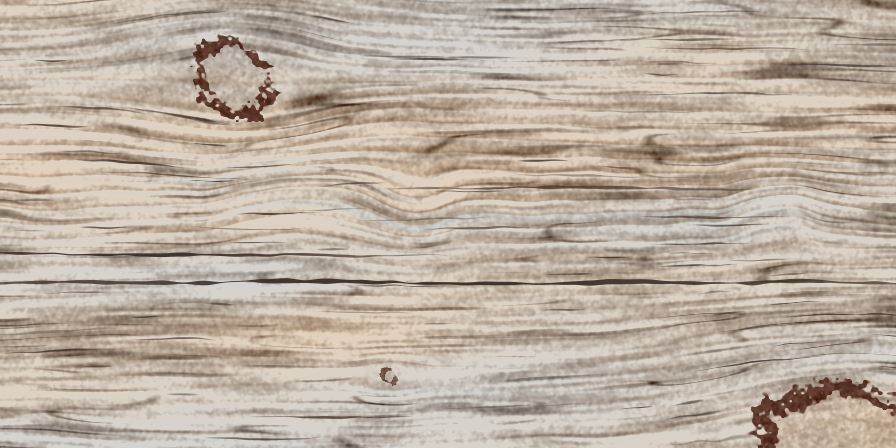
Reproduce this texture procedurally as a Shadertoy shader.

```glsl
#define RING_FREQ 31.0
#define FIBRE_AMOUNT 0.25
#define STREAK_AMOUNT 0.17
#define PATCH_AMOUNT 0.24
#define SPECKLE_AMOUNT 0.21
#define BASE_TONE 0.775
#define CRACK_COUNT 90
#define UMBER vec3(0.25, 0.15, 0.11)
#define BROWN vec3(0.40, 0.35, 0.31)
#define TAUPE vec3(0.67, 0.62, 0.57)
#define CHALK vec3(0.85, 0.825, 0.79)
#define RUST vec3(0.30, 0.14, 0.09)

float hash(vec2 p) {
    vec3 q = fract(p.xyx * 0.1031);
    q += dot(q, q.yzx + 33.33);
    return fract((q.x + q.y) * q.z);
}

float noise(vec2 p) {
    vec2 i = floor(p), f = fract(p);
    f = f * f * (3.0 - 2.0 * f);
    return mix(mix(hash(i), hash(i + vec2(1, 0)), f.x),
               mix(hash(i + vec2(0, 1)), hash(i + vec2(1, 1)), f.x), f.y);
}

float bump(float x, float centre, float width) {
    float d = (x - centre) / width;
    return exp(-d * d);
}

// Grain opens up around a knot
float spread(vec2 p, vec2 centre, vec2 size) {
    vec2 d = (p - centre) / size;
    return (p.y - centre.y) * 0.75 * exp(-dot(d, d));
}

// Wavy figure across the middle of the board
float figure(vec2 p) {
    float wave = 0.040 * bump(p.x, 0.66, 0.15) - 0.042 * bump(p.x, 0.93, 0.09)
               - 0.016 * bump(p.x, 1.20, 0.09) + 0.035 * bump(p.x, 1.75, 0.14);
    wave += 0.014 * (noise(vec2(p.x * 13.0, p.y * 6.0)) - 0.5);
    return wave * bump(p.y, 0.54, 0.10);
}

// Tapered split running along the grain
float crack(vec2 q, vec2 start, float len, float width, float px) {
    float t = clamp((q.x - start.x) / len, 0.0, 1.0);
    float taper = sqrt(4.0 * t * (1.0 - t));
    float centre = start.y + 0.008 * (noise(vec2(q.x * 5.0, start.y * 91.0)) - 0.5)
                 + 0.004 * (noise(vec2(q.x * 25.0, start.y * 37.0)) - 0.5);
    float halfWidth = width * taper * (0.2 + 1.2 * noise(vec2(q.x * 22.0, start.y * 57.0)));
    return taper * clamp((halfWidth - abs(q.y - centre)) / px + 0.5, 0.0, 1.0);
}

// Crumbled bark ring in x, knot interior in y
vec2 knot(vec2 p, vec2 centre, vec2 radii, float thickness) {
    vec2 d = (p - centre) / radii;
    d.x += 0.25 * d.y;
    float r = length(d) + 0.26 * (noise(d * 3.5 + 7.0) - 0.5)
            + 0.16 * (noise(d * 11.0) - 0.5);
    float ring = 1.0 - smoothstep(0.0, thickness, abs(r - 1.0));
    float crumbs = 0.6 * noise(p * 115.0) + 0.4 * noise(p.yx * 48.0 + 5.0);
    return vec2(smoothstep(0.46, 0.66, crumbs + 0.55 * ring - 0.24) * smoothstep(0.0, 0.25, ring),
                1.0 - smoothstep(0.85, 1.0, r));
}

vec3 woodRamp(float tone) {
    vec3 c = mix(UMBER, BROWN, clamp((tone - 0.25) / 0.15, 0.0, 1.0));
    c = mix(c, TAUPE, clamp((tone - 0.40) / 0.27, 0.0, 1.0));
    return mix(c, CHALK, clamp((tone - 0.67) / 0.19, 0.0, 1.0));
}

void mainImage(out vec4 fragColor, in vec2 fragCoord) {
    float px = 1.0 / iResolution.y;
    vec2 p = fragCoord * px;
    vec2 knotA = vec2(0.52, 0.823), knotB = vec2(1.90, -0.02), knotC = vec2(0.87, 0.16);

    // Grain coordinates: flow bends at knots, q adds the wavy figure
    vec2 flow = p;
    flow.y -= spread(p, knotA, vec2(0.24, 0.16)) + spread(p, knotB, vec2(0.42, 0.26))
            + spread(p, knotC, vec2(0.07, 0.04));
    flow.y += 0.018 * (noise(p * vec2(2.5, 4.0)) - 0.5);
    vec2 q = flow + vec2(0.0, 0.007 * (noise(p * vec2(9.0, 14.0)) - 0.5) - figure(p));

    vec2 a = knot(p, knotA, vec2(0.080, 0.080), 0.30);
    vec2 b = knot(p, knotB, vec2(0.20, 0.145), 0.22);
    vec2 c = knot(p, knotC, vec2(0.015, 0.015), 0.60);
    float inside = max(a.y, b.y);

    // Growth rings: a slow rise to pale, then a sharp drop
    float phase = q.y * RING_FREQ + 1.6 * noise(q * vec2(1.3, 6.0));
    float saw = fract(phase);
    float ring = saw * (1.0 - smoothstep(0.84, 1.0, saw));
    float ringZone = 0.25 + 0.75 * bump(q.y, 0.62, 0.20);

    // Fibres, weathered patches and grit
    float patchy = 0.6 * noise(q * vec2(2.2, 8.0) + 3.0) + 0.4 * noise(p * vec2(6.0, 17.0));
    float fibre = noise(q * vec2(7.0, 120.0));
    float streak = noise(q * vec2(8.0, 62.0) + 11.0);
    mat2 turn = mat2(0.88, 0.47, -0.47, 0.88);
    float speckle = 0.6 * noise(turn * p * 150.0) + 0.4 * noise(turn * p * 85.0 + 9.0);
    float groove = smoothstep(0.68, 0.95, noise(q * vec2(5.0, 92.0) + 29.0));
    float tone = BASE_TONE + FIBRE_AMOUNT * (fibre - 0.5) + STREAK_AMOUNT * (streak - 0.5)
               + PATCH_AMOUNT * (patchy - 0.5) + SPECKLE_AMOUNT * (speckle - 0.5)
               + 0.22 * ringZone * (ring - 0.38) - 0.18 * groove * (0.4 + noise(q * vec2(4.0, 11.0)));

    // Hairline checks
    float hair = 1.0 - smoothstep(0.0, 0.10, abs(noise(q * vec2(4.5, 42.0) + 51.0) - 0.5));
    tone -= 0.26 * hair * smoothstep(0.40, 0.75, noise(q * vec2(7.0, 19.0) + 70.0));

    // Broad pale wavy band
    float band = bump(q.y, 0.527, 0.015) * bump(p.x, 0.92, 0.50);
    tone = mix(tone, 0.82 + 0.16 * (speckle - 0.5), 0.65 * band);
    tone = mix(tone, 0.72 + 0.28 * (speckle - 0.5), 0.6 * inside);
    tone -= 0.10 * c.y;

    // Peach and cool grey tints
    float warm = 1.6 * (noise(q * vec2(1.9, 8.0) + 17.0) - 0.5) + 0.6 * bump(p.y, 0.62, 0.20)
               + 0.9 * bump(p.x, 0.85, 0.3) * bump(p.y, 0.26, 0.09)
               + 1.1 * ringZone * (0.4 - ring) - 0.8 * band + 0.5 * b.y;
    vec3 col = woodRamp(tone) + clamp(warm, -0.7, 1.3) * vec3(0.034, -0.006, -0.046);

    // Long splits, then short scattered ones
    float split = crack(p, vec2(-0.5, 0.370), 3.0, 0.0045, px);
    split = max(split, crack(p, vec2(-0.4, 0.432), 1.4, 0.0034, px));
    split = max(split, 0.8 * crack(p, vec2(0.85, 0.580), 0.8, 0.0030, px));
    for (int i = 0; i < CRACK_COUNT; i++) {
        float k = float(i) + 1.0;
        vec2 start = vec2(hash(vec2(k, 3.1)) * 2.2 - 0.2, hash(vec2(k, 8.7)));
        float size = hash(vec2(k, 5.3));
        float depth = 0.35 + 0.55 * hash(vec2(k, 1.9));
        split = max(split, depth * crack(flow, start, 0.07 + 0.32 * size * size, 0.0023, px));
    }
    split *= 1.0 - 0.8 * inside;
    col = mix(col, vec3(0.21, 0.16, 0.13), 0.92 * split);

    // Rusty bark around the knots
    float bark = max(max(a.x, b.x), 0.8 * c.x);
    col = mix(col, RUST + 0.20 * (speckle - 0.5), 0.88 * bark);
    fragColor = vec4(clamp(col, 0.0, 1.0), 1.0);
}
```
